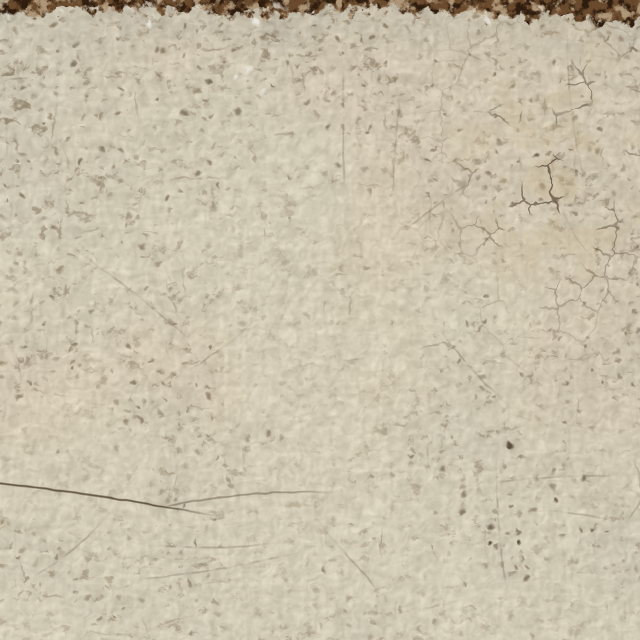
Give the GLSL for this texture, as a WebGL 1 fragment shader.

```glsl
precision highp float;
uniform vec2 u_resolution;

const vec3 CREAM = vec3(0.825, 0.797, 0.712);
const vec3 WARM = vec3(0.832, 0.790, 0.702);
const vec3 GREY = vec3(0.735, 0.710, 0.650);
const vec3 OCHRE = vec3(0.780, 0.710, 0.570);
const vec3 STAIN = vec3(0.500, 0.435, 0.340);
const vec3 SOOT = vec3(0.260, 0.200, 0.140);
const vec3 RUST_DARK = vec3(0.150, 0.080, 0.025);
const vec3 RUST = vec3(0.400, 0.270, 0.150);
const vec3 RUST_PALE = vec3(0.680, 0.580, 0.460);
const vec3 CHIP = vec3(0.950, 0.940, 0.920);

const float PI = 3.14159;
const float RUST_EDGE = 0.973;
const float GRAIN = 0.085;
const float RELIEF = 0.045;
const float WEAVE = 0.045;
const float HAIR_WIDTH = 0.0014;
const int HAIRLINES = 16;
const vec2 CRACK_CENTRE = vec2(0.87, 0.74);
const vec2 CHIP_CENTRE = vec2(0.38, 0.87);
const vec2 PIT_CENTRE = vec2(0.82, 0.19);

float hash12(vec2 p) {
  vec3 q = fract(p.xyx * 0.1031);
  q += dot(q, q.yzx + 33.33);
  return fract((q.x + q.y) * q.z);
}

vec2 hash22(vec2 p) {
  vec3 q = fract(p.xyx * vec3(0.1031, 0.1030, 0.0973));
  q += dot(q, q.yzx + 33.33);
  return fract((q.xx + q.yz) * q.zy);
}

float noise(vec2 p) {
  vec2 i = floor(p), f = fract(p);
  f = f * f * (3.0 - 2.0 * f);
  return mix(mix(hash12(i), hash12(i + vec2(1, 0)), f.x),
             mix(hash12(i + vec2(0, 1)), hash12(i + vec2(1, 1)), f.x), f.y);
}

// Octaves are turned to hide the lattice
float fbm(vec2 p) {
  float sum = 0.0, amp = 0.53;
  for (int i = 0; i < 4; i++) {
    sum += amp * noise(p);
    p = mat2(1.6, 1.2, -1.2, 1.6) * p + 17.7;
    amp *= 0.5;
  }
  return sum;
}

// Scattered ellipses; align 1 keeps them near the two axes
float flecks(vec2 p, float cells, float radius, float stretch, float align, float density, float seed) {
  vec2 q = p * cells;
  float ink = 0.0, px = cells / u_resolution.y;
  for (int j = -1; j <= 1; j++) {
    for (int i = -1; i <= 1; i++) {
      vec2 cell = floor(q) + vec2(i, j);
      vec2 r = hash22(cell + seed), s = hash22(cell + seed + 71.0);
      float angle = mix(s.x * PI, floor(s.x * 2.0) * PI * 0.5 + (r.x - 0.5) * 0.5, align);
      vec2 d = q - cell - r, axis = vec2(cos(angle), sin(angle));
      float e = length(vec2(dot(d, axis) / stretch, dot(d, vec2(-axis.y, axis.x))));
      float size = radius * cells * (0.4 + 0.6 * s.y);
      float present = smoothstep(0.0, 0.1, density - hash12(cell + seed + 19.0));
      ink = max(ink, (1.0 - smoothstep(size * 0.2, size + px, e)) * present * (0.3 + 0.7 * r.y));
    }
  }
  return ink;
}

// Bowed scratch that fades at its ends
float hairline(vec2 p, vec2 a, vec2 b, float bow) {
  vec2 d = b - a;
  float t = clamp(dot(p - a, d) / dot(d, d), 0.0, 1.0);
  vec2 onLine = a + d * t + normalize(vec2(-d.y, d.x)) * bow * 4.0 * t * (1.0 - t);
  float fade = smoothstep(0.0, 0.12, t) * smoothstep(1.0, 0.7, t);
  return fade * (1.0 - smoothstep(0.0, HAIR_WIDTH + 1.0 / u_resolution.y, length(p - onLine)));
}

// Gap between the two nearest cell points
float cellGap(vec2 p) {
  float near = 8.0, next = 8.0;
  for (int j = -1; j <= 1; j++) {
    for (int i = -1; i <= 1; i++) {
      vec2 cell = floor(p) + vec2(i, j);
      float d = length(cell + hash22(cell) - p);
      next = min(next, max(near, d));
      near = min(near, d);
    }
  }
  return next - near;
}

void main() {
  vec2 p = gl_FragCoord.xy / u_resolution.y;
  vec2 wobble = vec2(noise(p * 70.0), noise(p * 70.0 + 40.0)) - 0.5;
  vec2 jitter = vec2(noise(p * 190.0 + 11.0), noise(p * 190.0 + 83.0)) - 0.5;
  vec2 w = p + wobble * 0.005 + jitter * 0.004;
  float patches = fbm(p * 7.0 + 3.0);
  float upper = smoothstep(0.55, 0.97, p.y);
  float wear = smoothstep(0.4, 0.7, patches) * 0.4 + upper * 0.3;

  // Plaster with faint clouds, weave, grain and relief
  vec3 color = mix(CREAM, WARM, smoothstep(0.4, 0.65, fbm(p * 3.0 + 9.0)) * smoothstep(0.15, 0.4, p.y));
  float cool = 0.2 * smoothstep(0.5, 0.75, patches) + 0.2 * upper + 0.12 * smoothstep(0.7, 1.0, p.x);
  cool += 0.7 * smoothstep(0.89, 0.98, p.y) * fbm(p * 40.0);
  color = mix(color, GREY, clamp(cool, 0.0, 1.0));
  vec2 slope = p * 130.0 + wobble * 2.0;
  color += WEAVE * (noise(w * vec2(40.0, 170.0)) + noise(w * vec2(170.0, 40.0) + 50.0) - 1.0);
  color += GRAIN * (fbm(p * 110.0) - 0.5) + RELIEF * (noise(slope) - noise(slope + vec2(-0.5, 0.6)));

  // Irregular smudges, broken strokes, specks and pits
  float smudge = smoothstep(0.60, 0.84, fbm(w * vec2(75.0, 95.0) + 30.0)) * (0.35 + wear);
  color = mix(color, STAIN, 0.65 * smudge);
  float broken = smoothstep(0.3, 0.65, noise(p * 75.0 + 21.0));
  float strokes = flecks(w, 26.0, 0.0019, 12.0, 0.95, 0.12 + 0.6 * wear, 5.0);
  color = mix(color, STAIN, 0.42 * strokes * broken);
  color = mix(color, STAIN, 0.8 * flecks(w, 52.0, 0.0042, 1.6, 0.2, 0.04 + 0.6 * wear, 130.0));
  float pitArea = exp(-dot(p - PIT_CENTRE, p - PIT_CENTRE) * 90.0);
  float pitDensity = 0.06 + 0.35 * pitArea + 0.12 * upper;
  color = mix(color, SOOT, 0.85 * flecks(w, 26.0, 0.0062, 1.3, 0.0, pitDensity, 260.0));

  // Hairline scratches, two strong and the rest faint
  vec2 h = p + wobble * 0.002;
  float scratch = hairline(h, vec2(-0.06, 0.252), vec2(0.36, 0.190), 0.004);
  scratch = max(scratch, 0.5 * hairline(h, vec2(0.24, 0.205), vec2(0.54, 0.230), 0.010));
  for (int i = 0; i < HAIRLINES; i++) {
    vec2 id = vec2(float(i), 7.0);
    vec2 r = hash22(id), s = hash22(id + 31.0);
    float angle = floor(s.x * 4.0) * PI * 0.25 + (s.y - 0.5) * 0.35;
    vec2 start = r * vec2(1.0, 0.75);
    vec2 end = start + vec2(cos(angle), sin(angle)) * (0.12 + 0.16 * s.y);
    float line = hairline(h, start, end, (r.x - 0.5) * 0.02);
    scratch = max(scratch, 0.28 * line * (0.3 + 0.7 * broken));
  }
  color = mix(color, SOOT, 0.75 * scratch);

  // Ochre crazing
  vec2 fromCrack = (p - CRACK_CENTRE) * vec2(1.0, 0.7);
  float crazed = exp(-dot(fromCrack, fromCrack) * 45.0);
  float open = smoothstep(0.48, 0.68, noise(p * 22.0 + 8.0));
  float crack = 1.0 - smoothstep(0.01, 0.09, cellGap(w * 23.0));
  color = mix(color, OCHRE, 0.4 * crazed * smoothstep(0.45, 0.65, fbm(p * 24.0)));
  color = mix(color, SOOT, 0.65 * crack * crazed * open);

  // Rust strip with a ragged, crumbling edge
  float edge = RUST_EDGE + 0.024 * (noise(vec2(p.x * 7.0, 2.0)) - 0.5) + 0.05 * (fbm(p * 75.0) - 0.5);
  float strip = smoothstep(-0.004, 0.005, p.y - edge);
  vec3 rust = mix(RUST_DARK, RUST, smoothstep(0.3, 0.6, fbm(p * 105.0 + 4.0)));
  rust = mix(rust, RUST_PALE, smoothstep(0.47, 0.72, fbm(p * 85.0 + 60.0)));
  color = mix(color, rust, 0.95 * strip);

  // Bright chips
  vec2 fromChip = p - CHIP_CENTRE;
  float chipDensity = 0.6 * exp(-dot(fromChip, fromChip) * 900.0) + 0.1 * smoothstep(0.92, 0.98, p.y);
  color = mix(color, CHIP, flecks(w, 60.0, 0.0055, 1.7, 0.5, chipDensity, 390.0));

  gl_FragColor = vec4(clamp(color, 0.0, 1.0), 1.0);
}
```
